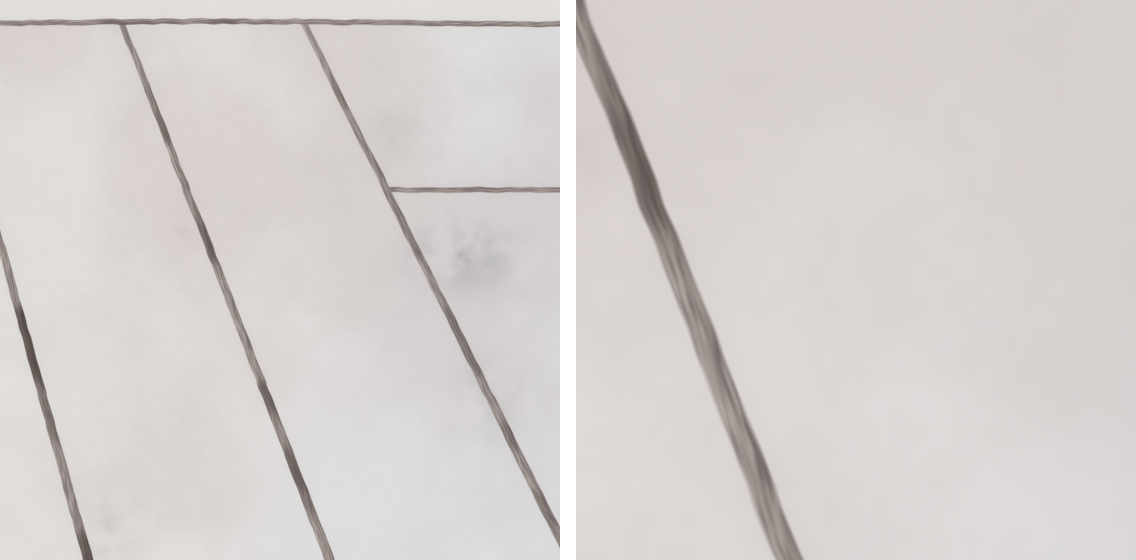
Left, the full canvas; right, a detail of the centre.
Give the GLSL for this texture, as a three.js fragment shader.

```glsl
// Pale stone slabs seen at a slant, with worn grey joints fanning out below a level seam.
varying vec2 vUv;

float hash(vec2 p) {
  return fract(sin(dot(p, vec2(127.1, 311.7))) * 43758.5453);
}

float noise(vec2 p) {
  vec2 i = floor(p), f = fract(p);
  f = f * f * (3.0 - 2.0 * f);
  return mix(mix(hash(i), hash(i + vec2(1.0, 0.0)), f.x),
             mix(hash(i + vec2(0.0, 1.0)), hash(i + 1.0), f.x), f.y);
}

float fbm(vec2 p) {
  float sum = 0.0, gain = 0.5;
  for (int i = 0; i < 5; i++) {
    sum += gain * noise(p);
    p = mat2(1.6, 1.2, -1.2, 1.6) * p + 7.3;
    gain *= 0.5;
  }
  return sum;
}

// Soft grey stain, broken up by noise
float stain(vec2 p, vec2 center, vec2 size) {
  vec2 q = (p - center) / size;
  return exp(-dot(q, q)) * smoothstep(0.25, 0.7, fbm(p * 19.0 + 3.0));
}

// Streaky joint: offset runs across it, along follows it
vec3 drawJoint(vec3 color, float offset, float along, float halfWidth, float wear, float seed) {
  offset += 0.0022 * (noise(vec2(along * 55.0, seed)) - 0.5);
  float edge = abs(offset);
  float streak = noise(vec2(along * 65.0 + offset * 250.0, offset * 420.0 + seed * 9.0));
  float dirt = smoothstep(0.5, 0.9, noise(vec2(along * 15.0, seed + 4.0)));
  vec3 grout = mix(vec3(0.49, 0.45, 0.44), vec3(0.67, 0.63, 0.61), streak);
  grout += 0.07 * smoothstep(halfWidth, -halfWidth, offset) - 0.035;
  grout -= wear * dirt * (0.5 + 0.5 * streak);
  color *= 1.0 - 0.035 * exp(-edge / 0.008);
  return mix(color, grout, 1.0 - smoothstep(halfWidth - 0.0017, halfWidth + 0.0017, edge));
}

void main() {
  vec2 p = vUv;
  float seamY = 0.9605 + 0.0025 * cos((p.x - 0.4) * 5.0) - 0.001;
  float depth = seamY - p.y;
  float below = smoothstep(-0.002, 0.002, depth);

  // Cloudy stone, warmer on the left and cooler to the lower right
  float cloud = fbm(p * vec2(3.4, 3.0) + 2.0);
  float mottle = fbm(p * 13.0 + 11.0);
  vec3 color = mix(vec3(0.848, 0.820, 0.808), vec3(0.880, 0.866, 0.857),
                   smoothstep(0.25, 0.62, cloud));
  color += 0.022 * (mottle - 0.48) + 0.008 * (noise(p * 95.0) - 0.5);
  float cool = smoothstep(0.45, 1.25, p.x + 0.35 * (1.0 - p.y));
  color += cool * vec3(-0.014, -0.002, 0.012);
  color = mix(vec3(0.884, 0.871, 0.862) + 0.02 * (mottle - 0.5), color, below);

  // Stains
  float grime = stain(p, vec2(0.83, 0.545), vec2(0.085, 0.06));
  grime += 0.5 * stain(p, vec2(0.31, 0.575), vec2(0.03, 0.03));
  grime += 0.5 * stain(p, vec2(0.19, 0.06), vec2(0.07, 0.06));
  grime += 0.4 * stain(p, vec2(0.87, 0.29), vec2(0.06, 0.07));
  grime += 0.3 * stain(p, vec2(0.70, 0.76), vec2(0.05, 0.05));
  color -= grime * vec3(0.125, 0.12, 0.115);

  // Level joint in the right-hand course
  float lastJointX = 0.541 + 0.5 * depth;
  vec3 crossed = drawJoint(color, p.y - 0.661, p.x, 0.0046, 0.06, 5.0);
  color = mix(color, crossed, smoothstep(-0.002, 0.002, p.x - lastJointX));

  // Slanted joints, spreading and widening toward the viewer
  for (int i = 0; i < 3; i++) {
    float k = float(i);
    float slope = 0.276 + 0.112 * k;
    float jointX = -0.108 + 0.3245 * k + slope * depth;
    float offset = (p.x - jointX) / sqrt(1.0 + slope * slope);
    float wear = 0.27 - 0.08 * k + 0.22 * exp(-depth * depth * 5000.0) * step(1.5, k);
    vec3 joined = drawJoint(color, offset, depth, 0.0054 + 0.0036 * depth, wear, k * 3.0 + 1.0);
    color = mix(color, joined, below);
  }

  // Level seam across the top
  color = drawJoint(color, depth, p.x, 0.0048, 0.10, 13.0);

  gl_FragColor = vec4(clamp(color, 0.0, 1.0), 1.0);
}
```
